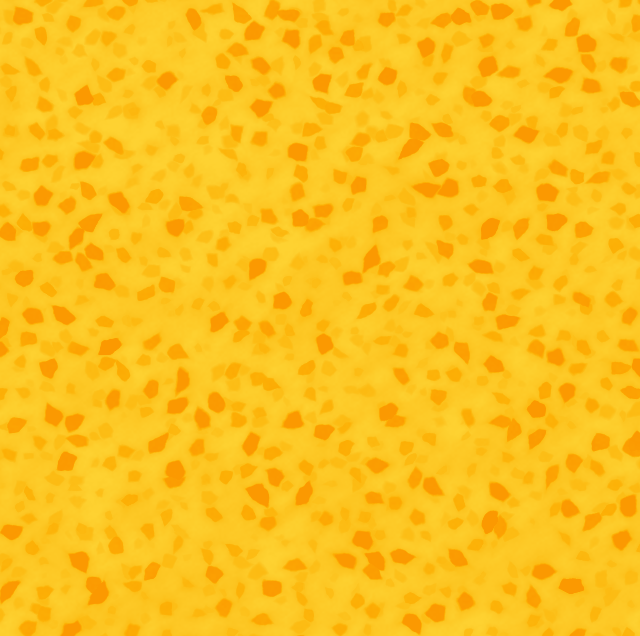
Reproduce this texture procedurally as a WebGL 2 fragment shader.

```glsl
#version 300 es
precision highp float;

uniform vec2 u_resolution;
out vec4 fragColor;

const float TAU = 6.28319;

float hash(vec2 p) {
  return fract(sin(dot(p, vec2(127.1, 311.7))) * 43758.5453);
}

mat2 rotation(float angle) {
  float c = cos(angle), s = sin(angle);
  return mat2(c, s, -s, c);
}

float valueNoise(vec2 p) {
  vec2 cell = floor(p), f = fract(p);
  f = f * f * (3.0 - 2.0 * f);
  float low = mix(hash(cell), hash(cell + vec2(1.0, 0.0)), f.x);
  float high = mix(hash(cell + vec2(0.0, 1.0)), hash(cell + 1.0), f.x);
  return mix(low, high, f.y);
}

float fbm(vec2 p) {
  float sum = 0.0, weight = 0.5;
  for (int octave = 0; octave < 4; octave++) {
    sum += weight * valueNoise(p);
    p = rotation(0.6) * p * 2.03 + 17.3;
    weight *= 0.5;
  }
  return sum / 0.9375;
}

// Distance to an uneven five-sided pebble with rounded corners
float pebble(vec2 p, float radius, vec2 seed) {
  const float sharpness = 9.0;
  float sum = 0.0;
  for (int side = 0; side < 5; side++) {
    float i = float(side);
    float angle = (i + 0.7 * (hash(seed + i * 3.7) - 0.5)) * TAU / 5.0;
    float reach = dot(p, vec2(cos(angle), sin(angle))) / radius - 1.0;
    sum += exp(sharpness * min(reach, 9.0));
  }
  return radius * log(sum) / sharpness;
}

// Jittered grid of pebbles: x is the core tone, y the haze around it
vec2 pebbleLayer(vec2 p, float cells, float tilt, vec2 sizes, vec2 depths, vec2 blurs) {
  vec2 grid = rotation(tilt) * p * cells;
  vec2 home = floor(grid);
  vec2 result = vec2(0.0);
  for (int y = -1; y <= 1; y++) {
    for (int x = -1; x <= 1; x++) {
      vec2 id = home + vec2(x, y);
      vec2 seed = id + cells;
      vec2 jitter = vec2(hash(seed + 5.2), hash(seed + 9.1)) - 0.5;
      vec2 offset = (grid - id - 0.5 - 0.76 * jitter) / cells;

      float strength = hash(seed + 13.7);
      float angle = 2.6 * (hash(seed + 21.4) - 0.5) - tilt;
      float stretch = mix(1.0, 1.32, hash(seed + 33.8));
      vec2 local = rotation(angle) * offset * vec2(1.0, 1.0);
      local *= vec2(1.0 / stretch, stretch);

      float d = pebble(local, mix(sizes.x, sizes.y, strength), seed);
      float depth = mix(depths.x, depths.y, strength);
      float blur = mix(blurs.x, blurs.y, hash(seed + 41.6));
      float core = depth * (1.0 - smoothstep(-blur, blur, d));
      float haze = depth * exp(-max(d, 0.0) / 0.006);
      result = max(result, vec2(core, haze));
    }
  }
  return result;
}

vec3 palette(float tone) {
  vec3 color = mix(vec3(0.995, 0.825, 0.195), vec3(0.99, 0.78, 0.14), smoothstep(0.0, 0.28, tone));
  color = mix(color, vec3(0.99, 0.74, 0.08), smoothstep(0.22, 0.5, tone));
  color = mix(color, vec3(0.99, 0.69, 0.02), smoothstep(0.45, 0.75, tone));
  return mix(color, vec3(0.985, 0.60, 0.005), smoothstep(0.68, 1.0, tone));
}

void main() {
  vec2 uv = gl_FragCoord.xy / u_resolution.y;

  // Slightly wavering outlines
  vec2 waver = vec2(fbm(uv * 60.0), fbm(uv * 60.0 + 40.0)) - 0.5;
  vec2 p = uv + 0.007 * waver;

  // Strong pebbles over a fainter, softer layer
  vec2 strong = pebbleLayer(p, 23.5, 0.42, vec2(0.0065, 0.0148), vec2(0.38, 1.04), vec2(0.0016, 0.0042));
  vec2 faint = pebbleLayer(p + 3.0, 21.0, -0.27, vec2(0.007, 0.0125), vec2(0.27, 0.52), vec2(0.003, 0.006));

  // Mottled ground with slanted wisps
  vec2 along = rotation(-0.6) * uv;
  float mottle = fbm(uv * 14.0 + 8.0) - 0.5;
  float wisps = fbm(along * vec2(14.0, 42.0)) - 0.5;
  float ground = 0.12 + 0.22 * mottle + 0.24 * wisps + 0.06 * (0.5 - uv.y);
  ground += 0.24 * strong.y + 0.10 * faint.y;

  // Cores keep a little of the ground variation
  float core = max(strong.x, faint.x) + 0.12 * mottle * step(0.01, strong.x);
  float tone = max(ground, core);
  tone += 0.05 * (valueNoise(uv * 240.0) - 0.5);

  fragColor = vec4(palette(clamp(tone, 0.0, 1.0)), 1.0);
}
```
